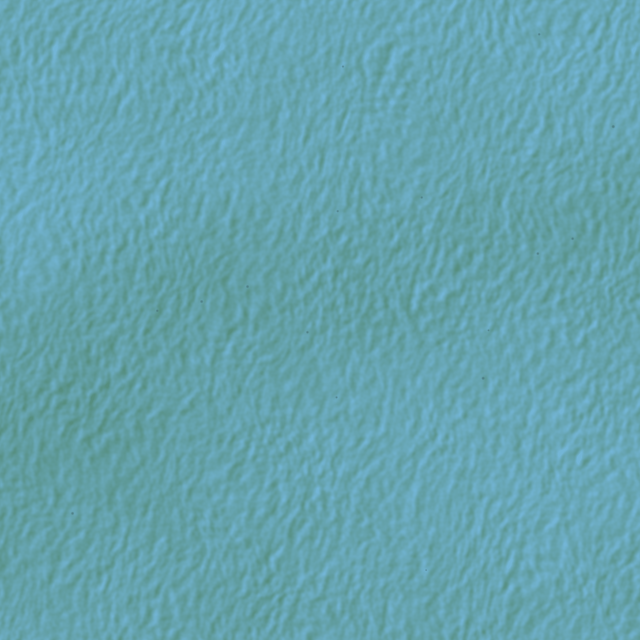
A WebGL 1 fragment shader for this texture:

```glsl
precision highp float;

uniform vec2 u_resolution;

const vec3 SHADE_GREEN = vec3(0.36, 0.59, 0.57);
const vec3 LIT_BLUE = vec3(0.42, 0.67, 0.75);
const vec3 SPECK_COLOR = vec3(0.25, 0.41, 0.43);

vec2 hash2(vec2 cell) {
  vec2 q = vec2(dot(cell, vec2(127.1, 311.7)), dot(cell, vec2(269.5, 183.3)));
  return fract(sin(q) * 43758.545);
}

float cornerSlope(vec2 cell, vec2 offset) {
  float angle = 6.2832 * hash2(cell).x;
  return dot(vec2(cos(angle), sin(angle)), offset);
}

float gradientNoise(vec2 p) {
  vec2 cell = floor(p);
  vec2 f = p - cell;
  vec2 u = f * f * f * (f * (f * 6.0 - 15.0) + 10.0);
  vec2 e = vec2(1.0, 0.0);
  float low = mix(cornerSlope(cell, f), cornerSlope(cell + e.xy, f - e.xy), u.x);
  float high = mix(cornerSlope(cell + e.yx, f - e.yx),
                   cornerSlope(cell + e.xx, f - e.xx), u.x);
  return mix(low, high, u.y);
}

// Short ridges, longer along their leaning axis than across it
float surfaceHeight(vec2 p, float lean) {
  float c = cos(lean);
  float s = sin(lean);
  vec2 grain = vec2(c * p.x - s * p.y, s * p.x + c * p.y);
  float ridges = gradientNoise(grain * vec2(62.0, 36.0));
  float crumbs = gradientNoise(grain * vec2(116.0, 78.0) + 37.0);
  return ridges + 0.6 * crumbs;
}

// Height difference along the light direction
float relief(vec2 p, vec2 toLight, float reach, float lean) {
  vec2 stepToLight = normalize(toLight) * reach;
  return surfaceHeight(p - stepToLight, lean) - surfaceHeight(p + stepToLight, lean);
}

float softSpot(vec2 p, vec2 center, vec2 size) {
  vec2 d = (p - center) / size;
  return exp(-dot(d, d));
}

// Broad light and shade over the sheet
float broadTone(vec2 p) {
  float tone = 0.67 + 0.15 * smoothstep(0.55, 1.0, p.y);
  float band = (p.y - 0.52 - 0.14 * (p.x - 0.3)) / 0.15;
  tone -= 0.22 * exp(-band * band);
  tone -= 0.36 * softSpot(p, vec2(0.0, 0.28), vec2(0.30, 0.22));
  tone += 0.26 * softSpot(p, vec2(0.02, 0.60), vec2(0.13, 0.16));
  tone += 0.20 * softSpot(p, vec2(0.78, 0.30), vec2(0.26, 0.20));
  tone -= 0.14 * softSpot(p, vec2(0.50, 0.06), vec2(0.26, 0.12));
  tone += 0.16 * gradientNoise(p * 5.0 + 11.0);
  return tone + 0.14 * gradientNoise(p * 13.0 + 91.0);
}

// Sparse tiny dots, one at most per cell
float specks(vec2 p, float cells, float share, float pixel) {
  vec2 cell = floor(p * cells);
  vec2 center = (cell + 0.2 + 0.6 * hash2(cell + 5.0)) / cells;
  vec2 pick = hash2(cell + 71.0);
  float radius = mix(0.001, 0.002, pick.y);
  float dotMask = 1.0 - smoothstep(radius - pixel, radius + pixel, length(p - center));
  return dotMask * step(pick.x, share);
}

void main() {
  float extent = min(u_resolution.x, u_resolution.y);
  vec2 p = gl_FragCoord.xy / extent;

  // Gentle warp so the ridges wander
  vec2 warp = vec2(gradientNoise(p * 8.0), gradientNoise(p * 8.0 + 23.0));
  float bumps = relief(p + 0.018 * warp, vec2(-0.85, 0.5), 0.0037, 0.30);
  float strength = 0.82 + 0.4 * gradientNoise(p * 6.0 + 53.0);
  float fibers = gradientNoise(p * 170.0);

  float tone = broadTone(p) + strength * bumps + 0.2 * fibers;
  vec3 color = mix(SHADE_GREEN, LIT_BLUE, clamp(tone, -0.4, 1.5));
  color = mix(color, SPECK_COLOR, 0.6 * specks(p, 14.0, 0.08, 1.0 / extent));
  gl_FragColor = vec4(color, 1.0);
}
```
